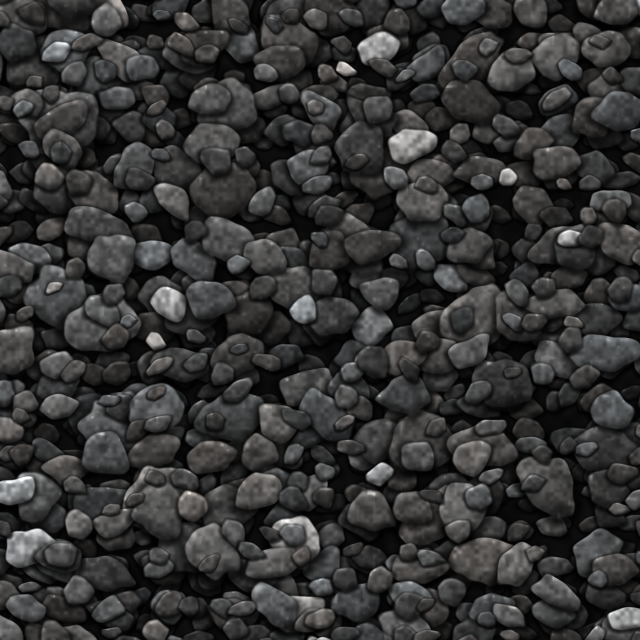
Give the GLSL for this texture, as a Shadertoy shader.

```glsl
// Draws a bed of dark crushed gravel: overlapping angular stones with black gaps.

const int   LAYERS = 5;
const int   FACETS = 7;
// Per layer, back to front
const float CELL[LAYERS]     = float[](0.050, 0.062, 0.098, 0.078, 0.042);
const float PRESENCE[LAYERS] = float[](1.00, 0.95, 0.85, 0.55, 0.30);
const float EXPOSURE[LAYERS] = float[](0.55, 0.78, 0.98, 1.05, 1.05);

const vec3  GAP_COLOR  = vec3(0.045, 0.043, 0.043);
const vec3  WARM_TINT  = vec3(1.04, 1.00, 0.97);
const vec3  COOL_TINT  = vec3(0.97, 1.00, 1.02);
const vec2  LIGHT_DIR  = vec2(-0.25, 0.97);
const float DARK_STONE = 0.19;
const float LIGHT_STONE = 0.36;
const float PALE_STONE = 0.56;
const float PALE_SHARE = 0.045;
const float SHADOW     = 0.72;
const float EDGE_SOFT  = 0.0026;
const float ROUGHNESS  = 0.22;
const float FINE_SCALE = 145.0;

float hash(vec2 p) {
    vec3 q = fract(vec3(p.xyx) * 0.1031);
    q += dot(q, q.yzx + 33.33);
    return fract((q.x + q.y) * q.z);
}

float noise(vec2 p) {
    vec2 i = floor(p), f = fract(p);
    f = f * f * (3.0 - 2.0 * f);
    return mix(mix(hash(i), hash(i + vec2(1, 0)), f.x),
               mix(hash(i + vec2(0, 1)), hash(i + vec2(1, 1)), f.x), f.y);
}

mat2 rotation(float a) {
    float c = cos(a), s = sin(a);
    return mat2(c, -s, s, c);
}

// Rounded random polygon: xy = outward direction, z = 1 on the outline
vec3 chippedStone(vec2 q, vec2 seed) {
    float total = 0.0001;
    vec2 outward = vec2(0.0);
    for (int k = 0; k < FACETS; k++) {
        float fk = float(k);
        float angle = 6.2832 * (fk + 0.6 * hash(seed + fk * 3.7)) / float(FACETS);
        vec2 dir = vec2(cos(angle), sin(angle));
        float reach = mix(0.76, 1.08, hash(seed + fk * 5.3 + 9.0));
        float w = pow(max(dot(q, dir) / reach, 0.0), 10.0);
        total += w;
        outward += w * dir;
    }
    return vec3(outward / total, pow(total, 0.1));
}

void mainImage(out vec4 fragColor, in vec2 fragCoord) {
    vec2 uv = fragCoord / iResolution.y;

    // Surface grain shared by all stones
    float fine   = noise(uv * FINE_SCALE);
    float medium = noise(uv * 62.0 + 17.0);
    float grain  = 1.0 + 0.50 * (fine - 0.5) + 0.36 * (medium - 0.5);
    float fleck  = smoothstep(0.74, 0.98, noise(uv * 118.0 + 41.0));
    float wobble = ROUGHNESS * (noise(uv * 48.0 + 5.0) - 0.5);

    vec3 color = GAP_COLOR * (0.6 + 0.8 * medium);

    for (int layer = 0; layer < LAYERS; layer++) {
        float cell = CELL[layer];
        vec2 p = uv / cell + float(layer) * vec2(3.37, 7.61);
        vec2 home = floor(p);

        for (int y = 1; y >= -1; y--)
        for (int x = -1; x <= 1; x++) {
            vec2 id = home + vec2(x, y);
            vec2 seed = id + float(layer) * 57.0 + 100.0;
            if (hash(seed + 0.5) > PRESENCE[layer]) continue;

            // Place, turn and flatten the stone
            vec2 jitter = vec2(hash(seed + 11.0), hash(seed + 23.0)) - 0.5;
            float radius = mix(0.34, 0.61, hash(seed + 31.3));
            float flatness = mix(0.52, 0.98, hash(seed + 47.1));
            float turn = 1.5 * (hash(seed + 59.7) - 0.5);
            vec2 q = rotation(turn) * (p - id - 0.5 - 0.62 * jitter) / radius;
            q.y /= flatness;
            if (dot(q, q) > 4.8) continue;

            vec3 stone = chippedStone(q, seed);
            vec2 normal = stone.xy * rotation(turn);
            float f = stone.z + wobble;

            // Contact shadow, wider under the stone
            float shade = 1.0 - smoothstep(0.95, 1.40, f + 0.14 * normal.y);
            color *= 1.0 - SHADOW * shade;

            // Body tone, lit top edge and dark underside
            float tone = mix(DARK_STONE, LIGHT_STONE, hash(seed + 71.9));
            float pale = step(hash(seed + 83.3), PALE_SHARE);
            tone = mix(tone, PALE_STONE, pale);
            float lit = dot(normal, LIGHT_DIR);
            float bevel = smoothstep(0.35, 1.0, f);
            tone *= 1.0 + bevel * (lit > 0.0 ? 0.26 * lit : 0.62 * lit);
            float rim = smoothstep(0.68, 0.88, f) * max(lit, 0.0);
            tone += 0.13 * rim * medium + 0.15 * fleck * (0.35 + rim);
            tone *= grain * EXPOSURE[layer];

            vec3 tint = mix(WARM_TINT, COOL_TINT, hash(seed + 97.7));
            float soft = EDGE_SOFT / (cell * radius);
            float cover = 1.0 - smoothstep(1.0 - soft, 1.0 + soft, f);
            color = mix(color, tone * tint, cover);
        }
    }

    fragColor = vec4(clamp(color, 0.0, 1.0), 1.0);
}
```
